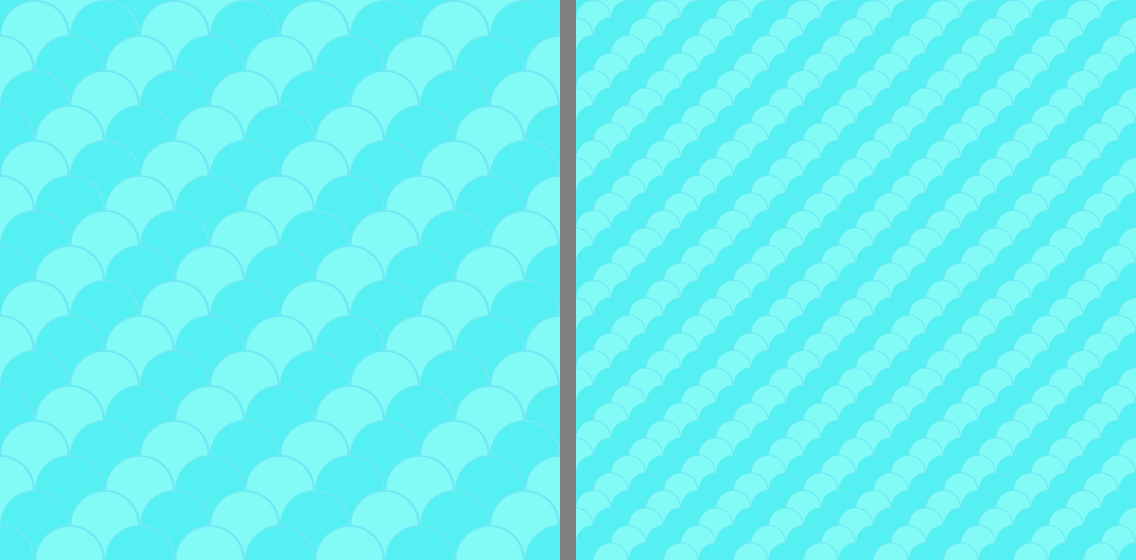
Left, the tile; right, the same tile 2 across and 2 down.
Write a WebGL 1 fragment shader that draws this pattern.

```glsl
precision highp float;
// Overlapping fish scales in two aqua tones with thin rims and flecked edges.

uniform vec2 u_resolution;

#define SCALES 8.0                        // scales across; rows are twice as many
#define RADIUS 0.5                        // scale radius, in scale widths
#define RIM_WIDTH 0.026                   // mean rim width, in scale widths
#define RIM_SHIFT 0.008                   // makes rims thicker on the right
#define FLECK_WIDTH 0.011                 // width of the worn edge
#define FLECK_RATE 16.0                   // fleck frequency along the edge
#define DEEP_AQUA vec3(0.33, 0.94, 0.95)
#define PALE_AQUA vec3(0.51, 0.98, 0.96)
#define RIM_BLUE vec3(0.43, 0.91, 0.96)
#define FLECK_COLOR vec3(0.62, 0.98, 0.97)

float hash(vec2 p) {
  return fract(sin(dot(p, vec2(127.1, 311.7))) * 43758.5);
}

// Gradient noise along a line, one line per seed
float gradientNoise(float t, float seed) {
  float i = floor(t);
  float f = t - i;
  float a = (hash(vec2(i, seed)) * 2.0 - 1.0) * f;
  float b = (hash(vec2(i + 1.0, seed)) * 2.0 - 1.0) * (f - 1.0);
  return mix(a, b, f * f * f * (f * (f * 6.0 - 15.0) + 10.0));
}

// Antialiased coverage of the region where the distance is negative
float coverage(float dist, float pixel) {
  return 1.0 - smoothstep(-0.75 * pixel, 0.75 * pixel, dist);
}

// Broken pale line on the upper right edge of some scales
float fleckMask(vec2 d, vec2 id, float pixel) {
  float angle = atan(d.x, d.y);           // zero at the top, positive rightwards
  float chance = mix(0.8, 0.25, id.y / (2.0 * SCALES));
  float worn = step(hash(id + 3.0), chance) * mix(0.3, 1.0, hash(id + 9.0));
  float seed = id.x + id.y * SCALES;
  float broken = smoothstep(-0.05, 0.15, gradientNoise(angle * FLECK_RATE, seed));
  float side = smoothstep(-0.4, 0.3, angle) * (1.0 - smoothstep(1.4, 1.6, angle));
  float line = abs(length(d) - RADIUS + 0.5 * FLECK_WIDTH) - 0.5 * FLECK_WIDTH;
  return worn * broken * side * coverage(line, pixel);
}

// Lays the scale of one row that lies at p over the colour behind it
vec3 layScale(vec3 behind, vec2 p, float row, float pixel) {
  float shift = 0.5 * mod(row, 2.0);
  float column = floor(p.x + shift);
  vec2 center = vec2(column + 0.5 - shift, 0.5 * (row + 1.0));
  vec2 d = (p - center) * vec2(1.0, -1.0);
  vec2 id = mod(vec2(column, row), vec2(SCALES, 2.0 * SCALES));

  // Tones alternate along a row and swap every second row
  float deep = mod(id.x + floor(mod(id.y, 4.0) * 0.5), 2.0);
  vec3 fill = mix(PALE_AQUA, DEEP_AQUA, deep);

  float inner = length(d + vec2(RIM_SHIFT, 0.0)) - RADIUS + RIM_WIDTH;
  float rim = (1.0 - coverage(inner, pixel)) * mix(1.0, 0.8, deep);
  vec3 color = mix(fill, RIM_BLUE, rim);
  color = mix(color, FLECK_COLOR, deep * fleckMask(d, id, pixel));
  return mix(behind, color, coverage(length(d) - RADIUS, pixel));
}

void main() {
  vec2 uv = gl_FragCoord.xy / u_resolution;
  vec2 p = vec2(uv.x, 1.0 - uv.y) * SCALES;   // y runs down, like the overlap
  float pixel = SCALES / min(u_resolution.x, u_resolution.y);
  float row = floor(p.y * 2.0);

  // Back to front: each lower row covers the one above
  vec3 color = DEEP_AQUA;
  for (int k = -2; k <= 1; k++) {
    color = layScale(color, p, row + float(k), pixel);
  }
  gl_FragColor = vec4(color, 1.0);
}
```
